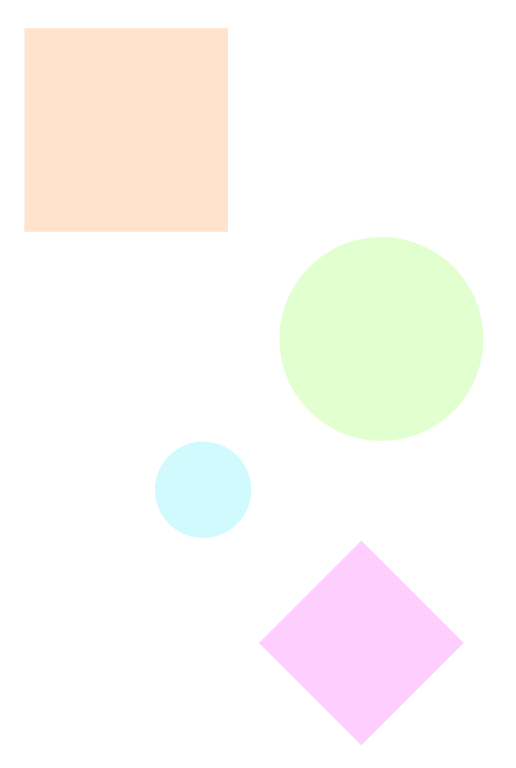
Give the GLSL for this background, as a Shadertoy shader.

```glsl
float circle(vec2 p, float radius) {
    return length(p) - radius;
}

float square(vec2 p, float halfSide) {
    vec2 d = abs(p) - halfSide;
    return length(max(d, 0.0)) + min(max(d.x, d.y), 0.0);
}

float diamond(vec2 p, float halfDiagonal) {
    return (abs(p.x) + abs(p.y) - halfDiagonal) * 0.7071;
}

// Antialiased coverage, one pixel wide
float cover(float dist) {
    return clamp(0.5 - dist * iResolution.y, 0.0, 1.0);
}

void mainImage(out vec4 fragColor, in vec2 fragCoord) {
    // Canvas height is one unit
    vec2 p = fragCoord / iResolution.y;

    vec3 peach = vec3(1.0, 0.89, 0.80);
    vec3 lime = vec3(0.886, 1.0, 0.812);
    vec3 aqua = vec3(0.82, 0.98, 1.0);
    vec3 pink = vec3(0.996, 0.812, 0.996);

    // Pastel shapes on white, top to bottom
    vec3 color = vec3(1.0);
    color = mix(color, peach, cover(square(p - vec2(0.1643, 0.8307), 0.1325)));
    color = mix(color, lime, cover(circle(p - vec2(0.4966, 0.5586), 0.1327)));
    color = mix(color, aqua, cover(circle(p - vec2(0.2645, 0.3622), 0.0627)));
    color = mix(color, pink, cover(diamond(p - vec2(0.4704, 0.1628), 0.1333)));

    fragColor = vec4(color, 1.0);
}
```
